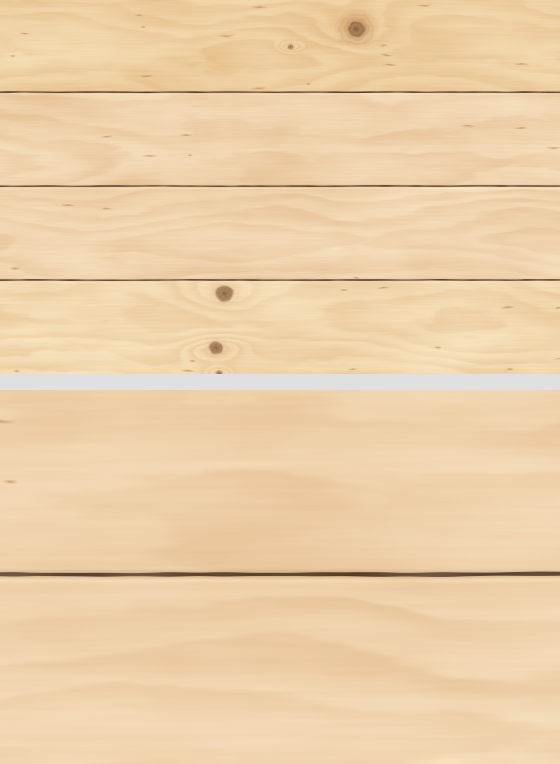
Top: the whole. Bottom: its middle third, enlarged.
Give the GLSL for this texture, as a WebGL 2 fragment shader.

```glsl
#version 300 es
precision highp float;
// Four pale pine planks laid flat, divided by three thin dark seams.
// Growth rings are contour bands of a stretched noise field that swells
// around knots; fine fibres, flecks and blotches add wear to each plank.

uniform vec2 u_resolution;
out vec4 fragColor;

const float PLANK_HEIGHT = 0.2512;
const vec3 HONEY = vec3(0.90, 0.745, 0.55);
const vec3 CREAM = vec3(0.965, 0.88, 0.73);
const vec3 KNOT_WOOD = vec3(0.64, 0.48, 0.35);
const vec3 KNOT_RIM = vec3(0.46, 0.29, 0.18);
const vec3 SEAM_DARK = vec3(0.30, 0.20, 0.13);

// Knots: centre x, centre y, radius, strength of the surrounding halo
const int KNOT_COUNT = 5;
const vec4 KNOTS[KNOT_COUNT] = vec4[](
    vec4(0.953, 0.922, 0.031, 1.0),
    vec4(0.600, 0.215, 0.024, 0.25),
    vec4(0.578, 0.070, 0.019, 0.3),
    vec4(0.777, 0.875, 0.007, 0.2),
    vec4(0.586, 0.002, 0.008, 0.2));

float hash(vec2 p) {
    vec3 q = fract(p.xyx * vec3(0.1031, 0.1030, 0.0973));
    q += dot(q, q.yzx + 33.33);
    return fract((q.x + q.y) * q.z);
}

float cornerSlope(vec2 cell, vec2 offset) {
    float angle = 6.2832 * hash(cell);
    return dot(vec2(cos(angle), sin(angle)), offset);
}

// Gradient noise, roughly -0.7 to 0.7
float noise(vec2 p) {
    vec2 i = floor(p), f = p - i;
    vec2 u = f * f * f * (f * (f * 6.0 - 15.0) + 10.0);
    vec2 e = vec2(0.0, 1.0);
    return mix(mix(cornerSlope(i, f), cornerSlope(i + e.yx, f - e.yx), u.x),
               mix(cornerSlope(i + e, f - e), cornerSlope(i + e.yy, f - e.yy), u.x), u.y);
}

float fbm(vec2 p) {
    float sum = 0.0, gain = 1.0;
    for (int k = 0; k < 4; k++) {
        sum += gain * noise(p);
        p = p * 2.03 + 17.3;
        gain *= 0.5;
    }
    return sum;
}

// Growth-ring field: distance from the plank's heart line, bent by noise
float ringField(vec2 p, float across, float seed) {
    float heart = mix(0.25, 0.65, hash(vec2(seed, 4.0)));
    float field = 2.3 * sqrt(pow(across - heart, 2.0) + 0.012);
    field += 1.0 * noise(vec2(p.x * 1.7, p.y * 4.5) + seed * 13.7);
    field += 0.22 * fbm(vec2(p.x * 4.0, p.y * 17.0) + seed * 5.1);
    return field;
}

// Slow rise to late wood, then a quicker fall
float growthBand(float field) {
    float s = fract(field);
    return smoothstep(0.1, 0.78, s) * (1.0 - smoothstep(0.8, 1.0, s));
}

// Short dark scratches, one candidate per cell
float flecks(vec2 p, float density, float px) {
    vec2 size = vec2(0.11, 0.027);
    vec2 cell = floor(p / size);
    vec2 local = p - (cell + 0.5) * size;
    local -= (vec2(hash(cell + 3.0), hash(cell + 8.0)) - 0.5) * size * 0.45;
    local.y += 0.003 * noise(p * 45.0) - local.x * 0.12 * (hash(cell + 5.0) - 0.5);
    float halfLength = mix(0.006, 0.028, hash(cell + 11.0));
    float taper = max(0.0, 1.0 - abs(local.x) / halfLength);
    float ink = 1.0 - smoothstep(0.0, 0.0016 + px, abs(local.y));
    return ink * taper * step(hash(cell), density);
}

vec3 paintKnot(vec3 color, vec2 p, vec4 knot, float px) {
    vec2 d = p - knot.xy;
    float r = length(d * vec2(0.92, 1.0)) / knot.z * (1.0 + 0.16 * noise(d * 55.0 + knot.x * 40.0));
    float halo = knot.w * (1.0 - smoothstep(0.8, 2.0, r));
    float ring = 0.5 + 0.5 * sin(r * 16.0 + 2.0 * noise(d * 40.0));
    color = mix(color, vec3(0.80, 0.60, 0.40), halo * (0.35 + 0.3 * ring));
    float edge = 1.5 * px / knot.z;
    float core = mix(0.9, 0.68, knot.w);
    float inside = 1.0 - smoothstep(core - edge - 0.08, core + edge + 0.08, r);
    float rim = smoothstep(0.15, 0.0, abs(r - core + 0.08)) * 0.45;
    float heart = 0.55 * smoothstep(0.45, 0.0, r);
    vec3 wood = mix(KNOT_WOOD, KNOT_RIM, clamp(rim + heart + 0.2 * ring - 0.1, 0.0, 1.0));
    wood += 0.07 * noise(d * 240.0);
    return mix(color, wood, inside * 0.92);
}

vec3 paintSeam(vec3 color, vec2 p, float px) {
    float row = clamp(round(p.y / PLANK_HEIGHT), 1.0, 3.0);
    float d = p.y - row * PLANK_HEIGHT + 0.0012 * noise(vec2(p.x * 9.0, row * 7.3));
    float halfWidth = 0.0018 + 0.0009 * noise(vec2(p.x * 24.0, row * 3.7));
    float line = 1.0 - smoothstep(halfWidth - 0.6 * px, halfWidth + 0.6 * px, abs(d));
    float depth = 0.82 + 0.3 * noise(vec2(p.x * 14.0, row * 5.9));
    color += 0.035 * smoothstep(0.004, 0.0, abs(d + 0.005));
    color *= 1.0 - 0.12 * smoothstep(0.006, 0.0, abs(d));
    return mix(color, SEAM_DARK, line * clamp(depth, 0.0, 1.0));
}

void main() {
    float px = 1.0 / u_resolution.y;
    vec2 p = gl_FragCoord.xy * px;
    float plank = min(floor(p.y / PLANK_HEIGHT), 3.0);
    float across = p.y / PLANK_HEIGHT - plank;

    // Rings wrap around the knots of the same plank
    float field = ringField(p, across, plank + 2.0);
    for (int k = 0; k < KNOT_COUNT; k++) {
        vec2 d = (p - KNOTS[k].xy) / (KNOTS[k].z * vec2(4.5, 2.0));
        float samePlank = step(abs(floor(KNOTS[k].y / PLANK_HEIGHT) - plank), 0.5);
        field += samePlank * 1.1 * exp(-dot(d, d));
    }
    float band = growthBand(field * 2.6);
    float fibre = noise(vec2(p.x * 5.0, p.y * 150.0)) + 0.6 * noise(vec2(p.x * 14.0, p.y * 330.0));
    float blotch = fbm(vec2(p.x * 2.2, p.y * 7.0) + plank * 9.1);

    // Tone runs from honey late wood to cream early wood
    float topPlank = step(2.5, plank);
    float tone = 0.70 - 0.10 * topPlank + 0.10 * step(plank, 0.5);
    tone += 0.38 * blotch + 0.13 * fibre - 0.36 * band * (0.75 + 0.6 * noise(p * 5.0));
    vec3 color = mix(HONEY, CREAM, clamp(tone, -0.1, 1.1));
    color.b += 0.018 * (step(0.5, plank) - 1.5 * topPlank);

    color = mix(color, vec3(0.70, 0.48, 0.29), 0.6 * flecks(p, 0.04 + 0.08 * topPlank, px));
    for (int k = 0; k < KNOT_COUNT; k++) color = paintKnot(color, p, KNOTS[k], px);
    fragColor = vec4(paintSeam(color, p, px), 1.0);
}
```
